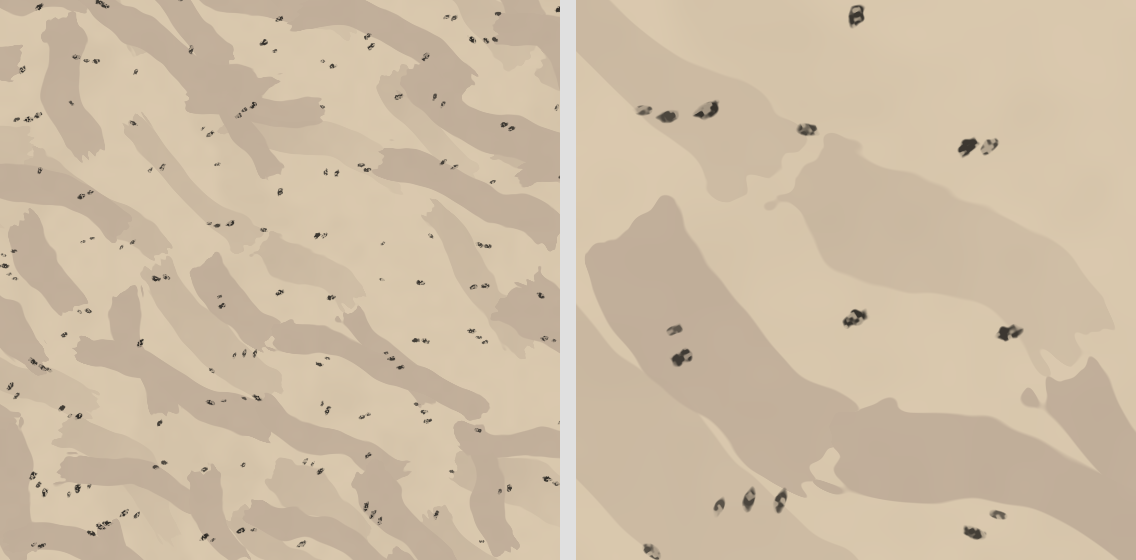
Left: the whole. Right: its middle third, enlarged.
Write a Shadertoy shader that draws this pattern.

```glsl
// Desert camouflage: blunt brush strokes in two earth tones drift down to the
// right over pale sand, under small clusters of stippled dark grains.
// Strokes and grains are distance shapes scattered on jittered, warped grids.

const vec3 SAND  = vec3(0.850, 0.782, 0.678);
const vec3 WASH  = vec3(0.812, 0.745, 0.645);
const vec3 TAN   = vec3(0.787, 0.717, 0.626);
const vec3 EARTH = vec3(0.755, 0.683, 0.602);
const vec3 INK   = vec3(0.150, 0.140, 0.125);

const float DRIFT_ANGLE  = -0.42;  // main stroke direction, radians
const float CROSS_ANGLE  = -1.00;  // steeper linking strokes
const float ANGLE_SPREAD = 0.65;
const float STROKE_ROUND = 0.010;  // corner radius of a stroke
const float EDGE_SOFT    = 0.0009;
const float GRAIN_CELLS  = 9.5;    // clusters across the canvas
const float GRAIN_GAP    = 0.018;  // spacing inside a cluster
const vec2  GRAIN_SIZE   = vec2(0.0070, 0.0039);
const float STIPPLE      = 400.0;  // stipple frequency

vec4 hash4(vec2 p) {
    vec4 h = fract(p.xyxy * vec4(0.1031, 0.1030, 0.0973, 0.1099));
    h += dot(h, h.wzxy + 33.33);
    return fract((h.xxyz + h.yzzw) * h.zywx);
}

float noise(vec2 p) {
    vec2 i = floor(p), f = fract(p);
    f = f * f * (3.0 - 2.0 * f);
    return mix(mix(hash4(i).x, hash4(i + vec2(1, 0)).x, f.x),
               mix(hash4(i + vec2(0, 1)).x, hash4(i + vec2(1, 1)).x, f.x), f.y);
}

// Turns a point into a frame rotated by angle a
mat2 frame(float a) {
    float c = cos(a), s = sin(a);
    return mat2(c, -s, s, c);
}

// Layered sines bend the strokes gently
vec2 warp(vec2 p) {
    p += 0.016 * sin(p.yx * vec2(17.0, 14.0) + vec2(0.7, 2.1));
    return p + 0.006 * sin(p.yx * vec2(43.0, 37.0) + vec2(4.0, 1.3));
}

// Coverage of one layer of strokes; fade thins the paint toward one end
float strokes(vec2 p, float angle, vec2 cell, vec2 size, float keep,
              float fade, float seed, float soft) {
    vec2 q = frame(angle) * p, home = floor(q / cell);
    float cover = 0.0;
    for (int k = 0; k < 9; k++) {
        vec2 id = home + vec2(k % 3 - 1, k / 3 - 1);
        vec4 a = hash4(id + seed), b = hash4(id + seed + 57.3);
        if (b.x > keep) continue;
        vec2 s = q - (id + 0.5 + 0.5 * (a.xy - 0.5)) * cell;
        s = frame((a.z - 0.5) * ANGLE_SPREAD) * s;
        s.y += (a.w - 0.5) * 2.5 * s.x * s.x;
        vec2 extent = size * mix(vec2(0.75), vec2(1.25), b.yz);

        // Bristle marks roughen the ends more than the sides
        float tip = smoothstep(0.65, 1.0, abs(s.x) / extent.x);
        float bristle = noise(s * vec2(55.0, 150.0) + id * 19.0) - 0.5;
        float wobble = noise(s * 24.0 + id * 7.0) - 0.5;
        vec2 e = abs(s) - extent + STROKE_ROUND;
        float d = length(max(e, 0.0)) + min(max(e.x, e.y), 0.0) - STROKE_ROUND;
        d += bristle * mix(0.003, 0.020, tip) + wobble * 0.014;
        float paint = 1.0 - fade * b.w * smoothstep(-extent.x, extent.x, s.x);
        cover = max(cover, paint * (1.0 - smoothstep(-soft, soft, d)));
    }
    return cover;
}

// Clusters of one to three stippled grains
float grains(vec2 p, float soft) {
    vec2 home = floor(p * GRAIN_CELLS);
    float ink = 0.0;
    for (int k = 0; k < 9; k++) {
        vec2 id = home + vec2(k % 3 - 1, k / 3 - 1);
        vec4 a = hash4(id + 211.0), b = hash4(id + 389.0);
        vec2 centre = (id + 0.5 + 0.65 * (a.xy - 0.5)) / GRAIN_CELLS;
        vec2 row = vec2(1.0, 0.0) * frame(mix(-1.1, 0.5, a.z));
        float count = 1.0 + floor(a.w * 2.8);
        for (float n = 0.0; n < count; n++) {
            vec4 g = hash4(id * 3.0 + n * 17.0 + 71.0);
            vec2 at = centre + GRAIN_GAP * ((n - 0.5 * count) * row + 0.4 * (g.xy - 0.5));
            vec2 s = frame(mix(-0.6, 1.3, b.x) + 0.5 * (g.z - 0.5)) * (p - at);
            float scale = mix(0.65, 1.15, g.w);
            float d = (length(s / (GRAIN_SIZE * scale)) - 1.0) * GRAIN_SIZE.y;
            d += (noise(s * 260.0 + id) - 0.5) * 0.002;
            ink = max(ink, mix(0.65, 1.0, g.w) * (1.0 - smoothstep(-soft, soft, d)));
        }
    }
    float dots = smoothstep(0.22, 0.62, noise(frame(0.5) * p * STIPPLE));
    return ink * mix(0.25, 0.95, dots);
}

void mainImage(out vec4 fragColor, in vec2 fragCoord) {
    vec2 p = fragCoord / iResolution.y;
    float soft = max(EDGE_SOFT, 0.8 / iResolution.y);
    vec2 w = warp(p);

    // Sand with soft, faint washes
    float cloud = 0.65 * noise(w * 7.0 + 3.0) + 0.35 * noise(w * 19.0);
    vec3 col = mix(SAND, WASH, 0.45 * smoothstep(0.52, 0.80, cloud));

    // Thin tan strokes, then denser earth strokes and their cross links
    float thin  = strokes(w, DRIFT_ANGLE - 0.15, vec2(0.30, 0.17), vec2(0.135, 0.029), 0.80, 0.7, 11.0, soft);
    float main_ = strokes(w, DRIFT_ANGLE, vec2(0.33, 0.17), vec2(0.165, 0.028), 0.80, 0.12, 83.0, soft);
    float link  = strokes(w, CROSS_ANGLE, vec2(0.26, 0.24), vec2(0.110, 0.026), 0.65, 0.15, 149.0, soft);
    col = mix(col, TAN, thin);
    col = mix(col, EARTH, max(main_, link));

    // Slight paint mottling and the grains on top
    col *= 1.0 + 0.012 * (noise(p * 45.0) - 0.5);
    col = mix(col, INK, grains(p, soft));
    fragColor = vec4(col, 1.0);
}
```
